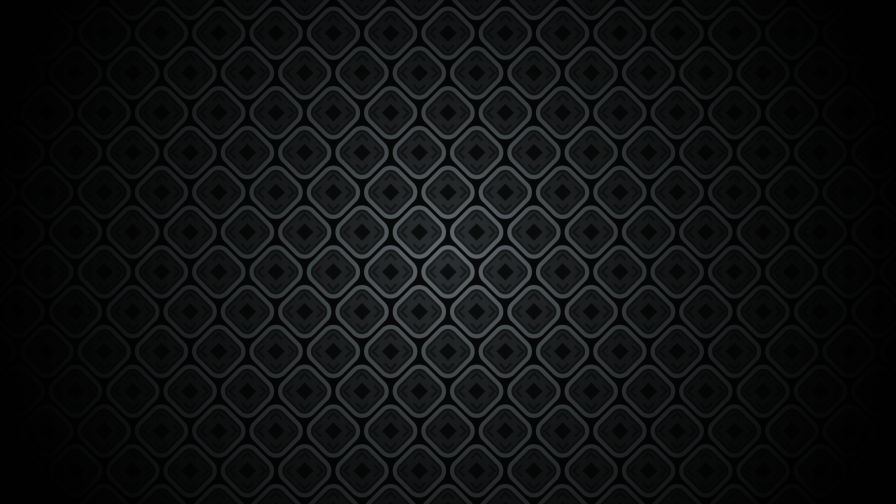
A Shadertoy shader for this pattern:

```glsl
// Staggered rows of rounded charcoal diamonds under a soft central light.
#define PITCH vec2(0.1137, 0.1579)   // spacing of one lattice, in canvas heights
#define HALF_SIDE 0.0450             // centre to flat side of a tile
#define CORNER 0.0260                // corner radius
#define RIM 0.0082                   // width of the bright rim
#define GROOVE 0.0048                // width of the dark line inside the rim
#define CORE 0.0122                  // half side of the central diamond
#define BRACKET vec2(0.0250, 0.0024) // bracket distance and half width
#define BRACKET_GAP 0.0090           // half opening between bracket arms
#define LIGHT_RADIUS 0.95
#define LIGHT_FALLOFF 1.42
#define TINT vec3(0.90, 0.97, 1.0)

float pixel;

// Antialiased coverage of the region where the distance is negative
float cover(float d) {
    return smoothstep(0.75 * pixel, -0.75 * pixel, d);
}

// Position relative to the nearest lattice point, turned by 45 degrees
vec2 tileCoords(vec2 p) {
    p -= PITCH * floor(p / PITCH + 0.5);
    return vec2(p.x + p.y, p.y - p.x) * 0.70710678;
}

float roundedSquare(vec2 p, float halfSide, float radius) {
    vec2 q = abs(p) - halfSide + radius;
    return length(max(q, 0.0)) + min(max(q.x, q.y), 0.0) - radius;
}

float tileShade(vec2 p, float d) {
    vec2 a = abs(p);
    float side = max(a.x, a.y);

    // Nested bands from the gap inward
    float shade = mix(0.035, 0.42, cover(d));
    shade = mix(shade, 0.115, cover(d + RIM));
    shade = mix(shade, 0.185, cover(d + RIM + GROOVE));

    // Corner brackets, open along the middle of each side
    float bracket = max(abs(side - BRACKET.x) - BRACKET.y, BRACKET_GAP - min(a.x, a.y));
    bracket = max(bracket, d + RIM + GROOVE);
    shade = mix(shade, 0.105, cover(bracket));

    // Central diamond
    return mix(shade, 0.05, cover(side - CORE));
}

void mainImage(out vec4 fragColor, in vec2 fragCoord) {
    pixel = 1.0 / iResolution.y;
    vec2 uv = (fragCoord - 0.5 * iResolution.xy) * pixel;

    // Two interleaved lattices make the staggered rows
    vec2 p = uv + vec2(0.0, 0.25 * PITCH.y);
    vec2 evenTile = tileCoords(p);
    vec2 oddTile = tileCoords(p + 0.5 * PITCH);
    float evenDist = roundedSquare(evenTile, HALF_SIDE, CORNER);
    float oddDist = roundedSquare(oddTile, HALF_SIDE, CORNER);
    bool useEven = evenDist < oddDist;
    float shade = tileShade(useEven ? evenTile : oddTile, min(evenDist, oddDist));

    // Light fades to black toward the sides
    float light = pow(max(1.0 - length(uv) / LIGHT_RADIUS, 0.0), LIGHT_FALLOFF);
    fragColor = vec4(TINT * (shade * light + 0.003), 1.0);
}
```
